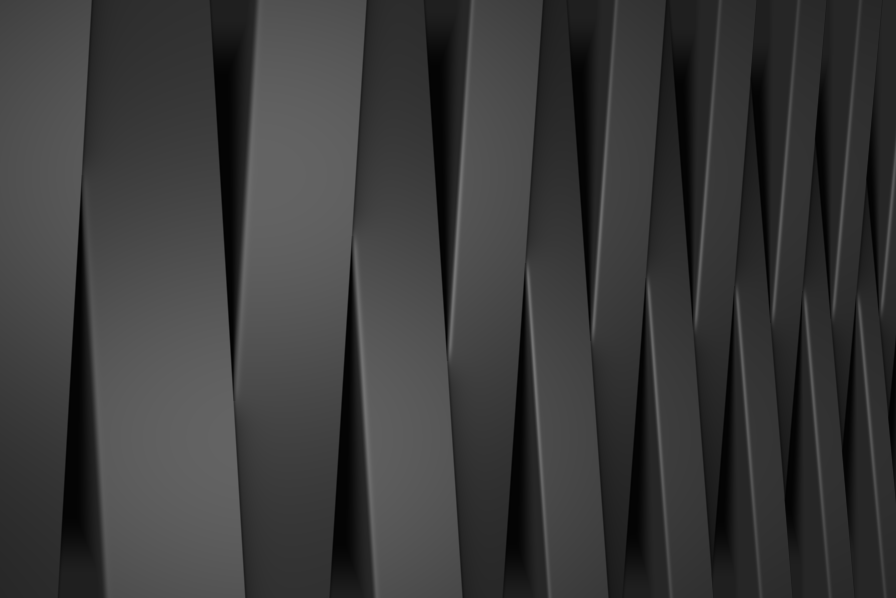
This background is drawn by a Shadertoy shader. Its source:

```glsl
// Dark grey slats twisted alternately, receding to the right with black wedges between them.

const float HORIZON = 0.488;   // height the joints converge to
const float SWING = 0.219;     // vertical offset of the nearest joint
const float RECEDE = 0.14;     // perspective shrink per joint
const int JOINTS = 19;

// Joint between two neighbouring slats; side is +1 or -1 in turn.
vec2 jointPosition(float k, float side) {
    float depth = 1.0 + RECEDE * k;
    return vec2(0.137 + 0.2895 * k / depth,
                HORIZON + side * SWING * pow(depth, -2.5));
}

float bell(float x, float centre, float width) {
    float t = (x - centre) / width;
    return exp(-t * t);
}

// Broad light on a slat face, brightest where it bulges forward.
float slatShade(vec2 p, float side) {
    float across = 0.175 + 0.215 * bell(p.x, 0.43, 0.62);
    float along = 0.45 + 0.55 * bell(p.y, HORIZON + 0.22 * side, 0.45);
    return across * along;
}

// Shadowed opening: black beside the front slat, grey on the inner wall.
float gapShade(float t, float drop, float k) {
    float far = clamp(k / 9.0, 0.0, 1.0);
    float wall = smoothstep(mix(0.32, 0.15, far), mix(1.05, 0.6, far), t);
    float reach = 0.625 / (1.0 + 0.05 * k);
    float open = smoothstep(reach - 0.06, reach + 0.05, drop);
    return mix(0.015, 0.15, max(wall, 0.8 * open));
}

void mainImage(out vec4 fragColor, in vec2 fragCoord) {
    vec2 p = fragCoord / iResolution.xy * vec2(1.5, 1.0);
    float aa = 1.0 / iResolution.y;
    float shade = slatShade(p, 1.0);
    float visible = 1.0;

    // Paint from near to far, keeping each front slat over the next one.
    for (int i = 0; i < JOINTS; i++) {
        float k = float(i);
        float side = 1.0 - 2.0 * mod(k, 2.0);
        vec2 joint = jointPosition(k, side);
        float slope = 0.057 + 0.0027 * k;
        float drop = side * (joint.y - p.y);
        float spread = slope * max(drop, 0.0);
        float fromFront = p.x - joint.x + slope * drop;
        float fromBack = p.x - joint.x - spread;

        // Face of the next slat with contact shade along the overlap.
        float face = slatShade(p, -side);
        float contact = exp(-max(fromFront, 0.0) / 0.018);
        face *= 1.0 - 0.28 * contact * smoothstep(0.02, -0.05, drop);

        // Bevelled edge catching the light beside the opening.
        float bevel = smoothstep(0.0, 4.0, k);
        float width = mix(0.007, 0.0032, bevel);
        float glint = bell(fromBack, 0.0035, width);
        glint *= smoothstep(-0.015, 0.03, drop) * mix(1.0, 0.45, smoothstep(0.1, 0.55, drop));
        face += glint * mix(0.025, 0.17, bevel);

        // Opening between the two edges, then the whole joint layer.
        float gap = gapShade(fromFront / max(2.0 * spread, 0.001), drop, k);
        float softness = mix(0.005, 0.0015, bevel) + aa;
        float onFace = smoothstep(-softness, softness, fromBack);
        float layer = mix(gap, face, drop > 0.0 ? onFace : 1.0);

        // Fine dark seam along the front slat's edge.
        layer *= 1.0 - 0.3 * bell(fromFront, 0.0, 0.003);
        visible = min(visible, smoothstep(-aa, aa, fromFront));
        shade = mix(shade, layer, visible);
    }

    fragColor = vec4(vec3(shade), 1.0);
}
```
